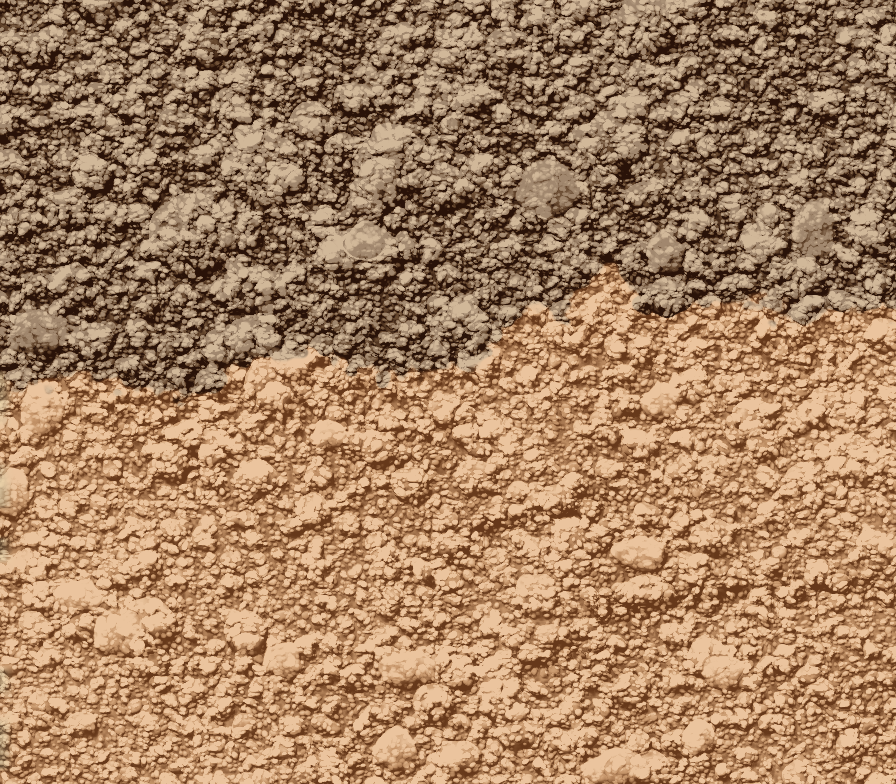
Write a WebGL 1 fragment shader that draws this texture.

```glsl
precision highp float;
// Grey-brown crumbly topsoil lying over pale orange, pebbly subsoil.
uniform vec2 u_resolution;

vec3 hash3(vec2 p) {
  vec3 q = fract(p.xyx * vec3(0.1031, 0.1030, 0.0973));
  q += dot(q, q.yxz + 33.33);
  return fract((q.xxy + q.yzz) * q.zyx);
}

float noise(vec2 p) {
  vec2 i = floor(p), f = fract(p);
  f = f * f * (3.0 - 2.0 * f);
  float low = mix(hash3(i).x, hash3(i + vec2(1.0, 0.0)).x, f.x);
  float high = mix(hash3(i + vec2(0.0, 1.0)).x, hash3(i + 1.0).x, f.x);
  return mix(low, high, f.y);
}

// Height of scattered round clods, one candidate per unit cell
float clods(vec2 p, float fill, float seed) {
  vec2 base = floor(p);
  float top = 0.0;
  for (int y = -1; y <= 1; y++) {
    for (int x = -1; x <= 1; x++) {
      vec2 cell = base + vec2(float(x), float(y));
      vec3 rnd = hash3(cell + seed);
      float present = step(hash3(cell + seed + 71.0).y, fill);
      float radius = mix(0.34, 0.70, rnd.z * rnd.z);
      vec2 d = (p - cell - 0.5 - 0.8 * (rnd.xy - 0.5)) / radius;
      d.y *= 1.0 + 0.3 * rnd.x;
      top = max(top, present * radius * sqrt(max(0.0, 1.0 - dot(d, d))));
    }
  }
  return top;
}

float dome(vec2 p, vec2 centre, vec2 size) {
  vec2 d = (p - centre) / size;
  return sqrt(max(0.0, 1.0 - dot(d, d)));
}

// The few large stones that stand out from the scatter
float stones(vec2 p) {
  p += 0.012 * (vec2(noise(p * 34.0), noise(p * 34.0 + 43.0)) - 0.5);
  float k = dome(p, vec2(0.055, 0.478), vec2(0.029, 0.036));
  k = max(k, dome(p, vec2(0.012, 0.373), vec2(0.026, 0.031)));
  k = max(k, dome(p, vec2(0.146, 0.194), vec2(0.030, 0.031)));
  k = max(k, dome(p, vec2(0.097, 0.239), vec2(0.030, 0.019)));
  k = max(k, dome(p, vec2(0.358, 0.157), vec2(0.026, 0.024)));
  k = max(k, dome(p, vec2(0.520, 0.150), vec2(0.034, 0.024)));
  k = max(k, dome(p, vec2(0.504, 0.045), vec2(0.025, 0.026)));
  k = max(k, dome(p, vec2(0.918, 0.145), vec2(0.026, 0.025)));
  k = max(k, dome(p, vec2(0.783, 0.022), vec2(0.036, 0.023)));
  k = max(k, dome(p, vec2(0.895, 0.060), vec2(0.020, 0.020)));
  k = max(k, dome(p, vec2(0.818, 0.296), vec2(0.033, 0.022)));
  k = max(k, dome(p, vec2(0.840, 0.490), vec2(0.027, 0.024)));
  k = max(k, dome(p, vec2(0.425, 0.445), vec2(0.023, 0.019)));
  k = max(k, dome(p, vec2(0.050, 0.578), vec2(0.040, 0.030)));
  k = max(k, dome(p, vec2(0.466, 0.694), vec2(0.030, 0.025)));
  k = max(k, dome(p, vec2(0.850, 0.678), vec2(0.024, 0.026)));
  k = max(k, dome(p, vec2(0.700, 0.760), vec2(0.043, 0.040)));
  return max(k, dome(p, vec2(1.037, 0.710), vec2(0.032, 0.034)));
}

// x: surface height, y: how far the point lies out of the crevices
vec2 soil(vec2 p, float topsoil) {
  float height = 0.0, cover = 0.0, scale = 13.0;
  for (int i = 0; i < 5; i++) {
    float level = float(i);
    float fill = min(1.0, mix(0.05 + 0.22 * level, 0.22 + 0.24 * level, topsoil));
    float clod = clods(p * scale, fill, 17.0 * level);
    height += clod / scale;
    cover += clod * (0.55 + 0.17 * level);
    scale *= 1.83;
  }
  float stone = stones(p);
  float solid = smoothstep(0.0, 0.5, stone);
  height = mix(height, 0.028 * stone + 0.35 * height, solid);
  return vec2(height, mix(cover, 1.0, 0.55 * solid));
}

// Upper edge of the subsoil
float border(vec2 p) {
  float y = 0.512 + 0.09 * smoothstep(0.55, 0.69, p.x);
  y += 0.052 * exp(-pow((p.x - 0.775) / 0.035, 2.0));
  y += 0.045 * exp(-pow((p.x - 0.37) / 0.06, 2.0));
  y -= 0.018 * exp(-pow((p.x - 0.23) / 0.04, 2.0));
  return y + 0.022 * (noise(p * 22.0) - 0.5) + 0.022 * (noise(p * 80.0) - 0.5);
}

// Shaded steps in the subsoil
float ledges(vec2 p) {
  float lower = 0.245 - 0.09 * (1.0 - smoothstep(0.66, 0.85, p.x));
  float upper = 0.31 + 0.4 * (p.x - 0.6);
  float wave = 0.03 * (noise(p * 18.0) - 0.5);
  float a = exp(-pow((p.y - lower + wave) / 0.014, 2.0)) * smoothstep(0.62, 0.70, p.x);
  float b = exp(-pow((p.y - upper + wave) / 0.014, 2.0));
  return a + b * smoothstep(0.56, 0.62, p.x) * (1.0 - smoothstep(0.74, 0.82, p.x));
}

void main() {
  vec2 p = gl_FragCoord.xy / u_resolution.y;
  vec2 q = p + 0.006 * (vec2(noise(p * 60.0), noise(p * 60.0 + 19.0)) - 0.5);
  // Clods of topsoil bulge over the border
  float rise = p.y - border(p) + 0.035 * (clods(q * 23.79, 0.46, 17.0) - 0.2);
  float topsoil = smoothstep(-0.005, 0.005, rise);
  vec2 ground = soil(q, topsoil);

  // Light from the upper left: near slope for grains, far slope for clods
  vec2 toLight = vec2(-0.4, 0.92);
  float grain = (ground.x - soil(q + 0.0024 * toLight, topsoil).x) / 0.0024;
  float mass = (ground.x - soil(q + 0.0100 * toLight, topsoil).x) / 0.0100;
  float lit = clamp(0.5 + 0.19 * grain + 0.24 * mass, 0.0, 1.0);
  float cavity = smoothstep(0.05, 1.40, ground.y);
  float tone = 0.50 * cavity + 0.50 * lit;
  tone += 0.10 * (noise(p * 9.0) - 0.5) + 0.16 * (noise(p * 210.0) - 0.5);
  tone -= 0.06 * exp(-abs(rise) / 0.06);

  // Subsoil and topsoil colour ramps
  float sandTone = tone + 0.12 - 0.2 * ledges(p);
  vec3 sand = mix(vec3(0.40, 0.22, 0.10), vec3(0.78, 0.59, 0.42), smoothstep(0.10, 0.50, sandTone));
  sand = mix(sand, vec3(0.92, 0.77, 0.62), smoothstep(0.44, 0.74, sandTone));
  float dirtTone = tone + 0.05;
  vec3 dirt = mix(vec3(0.16, 0.07, 0.03), vec3(0.40, 0.28, 0.18), smoothstep(0.12, 0.34, dirtTone));
  dirt = mix(dirt, vec3(0.63, 0.53, 0.43), smoothstep(0.30, 0.52, dirtTone));
  dirt = mix(dirt, vec3(0.82, 0.72, 0.60), smoothstep(0.60, 0.94, dirtTone));

  // Greyish weathered strip along the left side
  float strip = (1.0 - smoothstep(0.0, 0.02, p.x)) * smoothstep(0.4, 0.7, noise(p * 30.0));
  sand = mix(sand, vec3(0.74, 0.70, 0.56) * (0.5 + 0.8 * tone), 0.5 * strip);
  gl_FragColor = vec4(mix(sand, dirt, topsoil), 1.0);
}
```
